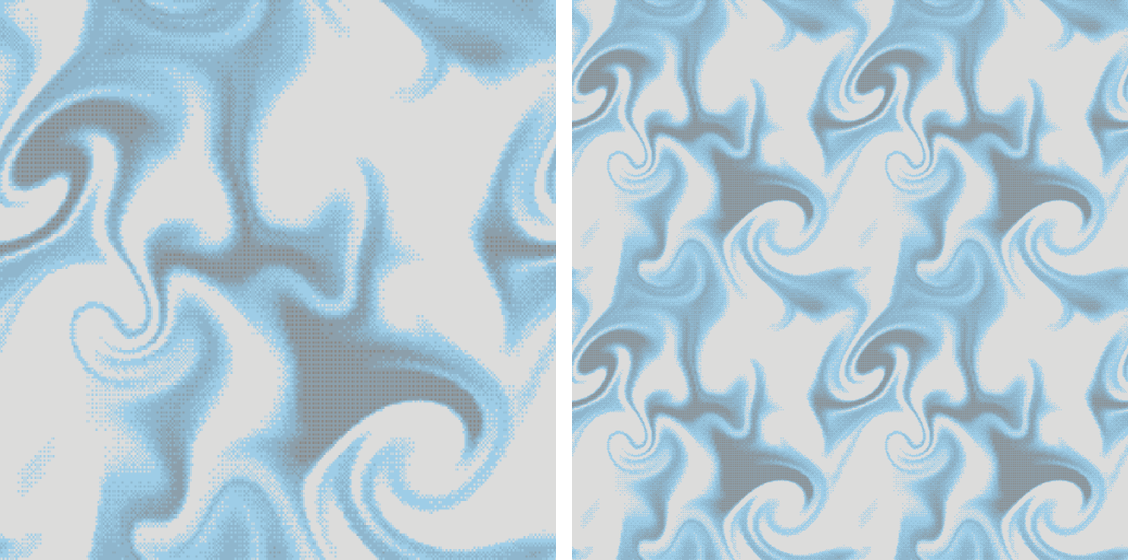
Left: one tile. Right: repeated 2 by 2.
Reproduce this background procedurally as a Shadertoy shader.

```glsl
// Seamless swirling blue-grey plumes, drawn in a few dithered tones.

const float TAU = 6.2831853;
const float CELLS = 256.0;          // dither cells along each side
const vec2 VORTICES = vec2(5.0, 4.0);
const int WAVES = 8;

float hash(vec2 p) {
    vec3 q = fract(vec3(p.xyx) * 0.1031);
    q += dot(q, q.yzx + 33.33);
    return fract((q.x + q.y) * q.z);
}

// Value noise that wraps after "repeats" lattice steps.
float wrapNoise(vec2 uv, vec2 repeats) {
    vec2 p = uv * repeats;
    vec2 i = floor(p), f = fract(p);
    f = f * f * (3.0 - 2.0 * f);
    vec2 a = mod(i, repeats), b = mod(i + 1.0, repeats);
    return mix(mix(hash(a), hash(vec2(b.x, a.y)), f.x),
               mix(hash(vec2(a.x, b.y)), hash(b), f.x), f.y);
}

// Turn space around a centre; the twist fades out with distance.
vec2 twist(vec2 p, vec2 centre, float radius, float angle) {
    vec2 d = fract(p - centre + 0.5) - 0.5;
    float a = angle * exp(-dot(d, d) / (radius * radius));
    float c = cos(a), s = sin(a);
    return p - d + mat2(c, s, -s, c) * d;
}

// Stir the plane with jittered vortices of alternating spin.
vec2 stir(vec2 p) {
    for (float y = 0.0; y < VORTICES.y; y++) {
        for (float x = 0.0; x < VORTICES.x; x++) {
            vec2 id = vec2(x, y);
            vec2 jitter = vec2(hash(id + 11.7), hash(id + 47.3));
            float spin = mod(x + y, 2.0) * 2.0 - 1.0;
            float radius = mix(0.07, 0.13, hash(id + 83.1));
            float angle = spin * mix(1.6, 3.8, hash(id + 29.9));
            p = twist(p, (id + jitter) / VORTICES, radius, angle);
        }
    }
    return p;
}

// Sum of whole-numbered plane waves with unit variance.
float waves(vec2 p) {
    float sum = 0.0;
    for (int i = 0; i < WAVES; i++) {
        vec2 k = vec2(1 + i % 4, (i * 3) % 5 - 2);
        sum += sin(TAU * (dot(k, p) + hash(vec2(i, 5.3))));
    }
    return sum * sqrt(2.0 / float(WAVES));
}

// Ink density: 0 is bare ground, higher values are darker tones.
float density(vec2 uv) {
    vec2 p = uv + 0.03 * sin(TAU * vec2(2.0 * uv.y + 0.1, uv.x + 0.4));
    p = stir(p);
    float tide = -cos(TAU * (p.x - 0.15)) * sin(TAU * p.y);
    float streaks = wrapNoise(p, vec2(28.0, 12.0)) - 0.5;
    float ink = 0.87 * waves(p) + 0.9 * tide + 0.7 * streaks;
    return clamp(1.66 * ink + 0.6, 0.0, 3.3);
}

float bayer2(vec2 a) {
    a = floor(a);
    return fract(a.x * 0.5 + a.y * a.y * 0.75);
}

float bayer4(vec2 a) {
    a = mod(a, 4.0);
    return bayer2(a * 0.5) * 0.25 + bayer2(a);
}

vec3 tone(float index) {
    if (index < 0.5) return vec3(0.863, 0.863, 0.860);  // pale ground
    if (index < 1.5) return vec3(0.620, 0.805, 0.905);  // sky blue
    if (index < 2.5) return vec3(0.560, 0.715, 0.805);  // steel blue
    if (index < 3.5) return vec3(0.548, 0.625, 0.670);  // slate
    return vec3(0.550, 0.525, 0.510);                   // warm grey
}

vec3 ditheredTone(vec2 gridPos) {
    vec2 cell = floor(gridPos);
    float level = density((cell + 0.5) / CELLS);
    return tone(floor(level + bayer4(cell)));
}

void mainImage(out vec4 fragColor, in vec2 fragCoord) {
    vec2 gridPos = fragCoord / iResolution.xy * CELLS;
    // Four taps soften the cells, more along the rows than across them.
    vec2 spread = vec2(0.30, 0.18);
    vec3 colour = vec3(0.0);
    for (int i = 0; i < 4; i++) {
        vec2 corner = vec2(i % 2, i / 2) * 2.0 - 1.0;
        colour += ditheredTone(gridPos + corner * spread);
    }
    fragColor = vec4(colour * 0.25, 1.0);
}
```
